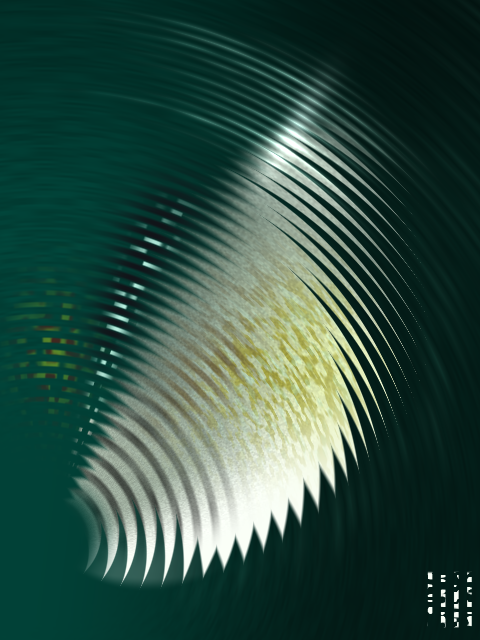
A Shadertoy shader for this background:

```glsl
// A glossy, ribbed shell of light fanning out over deep teal water.
// Polar coordinates around a low left pivot give concentric ribs; angular
// limits cut the fan, and stretched value noise adds glints and gold flecks.

const vec2 PIVOT = vec2(0.065, 0.154);
const vec3 TEAL = vec3(0.005, 0.255, 0.215);
const vec3 ABYSS = vec3(0.012, 0.108, 0.09);
const vec3 WHITE = vec3(0.98, 1.0, 0.97);
const vec3 SILVER = vec3(0.62, 0.68, 0.62);
const vec3 SLATE = vec3(0.38, 0.47, 0.43);
const vec3 LEMON = vec3(0.86, 0.91, 0.60);
const vec3 GOLD = vec3(0.62, 0.61, 0.20);
const vec3 UMBER = vec3(0.36, 0.30, 0.18);
const vec3 PLUM = vec3(0.075, 0.06, 0.085);
const vec3 ICE = vec3(0.72, 0.94, 0.88);

float hash(vec2 p) {
    vec3 q = fract(vec3(p.xyx) * 0.1031);
    q += dot(q, q.yzx + 33.33);
    return fract((q.x + q.y) * q.z);
}

float noise(vec2 p) {
    vec2 i = floor(p), f = fract(p);
    f = f * f * (3.0 - 2.0 * f);
    return mix(mix(hash(i), hash(i + vec2(1, 0)), f.x),
               mix(hash(i + vec2(0, 1)), hash(i + vec2(1, 1)), f.x), f.y);
}

float bell(float x, float width) {
    return exp(-x * x / (width * width));
}

// 0 on the crest of each rib, 1 in the groove between two ribs
float groove(float phase) {
    return abs(fract(phase + 0.5) - 0.5) * 2.0;
}

// Rib count up to radius r; ribs crowd together in the outer half
float ribPhase(float r) {
    float outer = max(r - 0.46, 0.0);
    return 34.0 * r + 0.2 + 20.0 * outer * outer / (outer + 0.04);
}

// Angular limits of the fan at radius r
float lowerLimit(float r) {
    return -0.83 + 2.7 * r - 1.2 * r * r + 0.2 * smoothstep(0.62, 0.8, r);
}

float upperLimit(float r) {
    return 1.22 - 1.2 * (r - 0.36) * (r - 0.36);
}

vec3 water(vec2 p, float r, float a) {
    float shade = smoothstep(0.08, 0.62, p.x + 0.12 * (0.5 - p.y));
    vec3 col = mix(TEAL, ABYSS, shade);
    col *= 1.0 - 0.3 * smoothstep(0.6, 1.0, p.y);
    float streak = noise(vec2(a * 16.0, r * 280.0)) - 0.5;
    return col * (1.0 + 0.2 * streak * smoothstep(0.1, 0.4, r));
}

// Surface colour; s runs from the bright lower rim (0) to the left rim (1)
vec3 shell(float r, float a, float s, float phase) {
    float gap = groove(phase);
    vec3 col = mix(WHITE, SILVER, smoothstep(0.18, 0.55, s));
    col = mix(col, SLATE, smoothstep(0.55, 0.95, s) * smoothstep(0.2, 0.32, r));
    col = mix(col, LEMON, 0.75 * bell(r - 0.52, 0.12) * bell(a - 0.55, 0.26));
    col = mix(col, vec3(0.80, 0.85, 0.80), 0.75 * smoothstep(0.58, 0.72, r));

    // Gold flecks stretched along the arcs, browner towards the left
    float fleck = 0.6 * noise(vec2(a * 20.0, r * 210.0)) + 0.4 * noise(vec2(a * 50.0, r * 330.0));
    float zone = bell(r - 0.46, 0.14) * bell(a - 0.64, 0.26);
    vec3 warm = mix(GOLD, UMBER, smoothstep(0.72, 0.95, a));
    col = mix(col, warm, 0.9 * smoothstep(0.38, 0.66, fleck) * zone);
    col = mix(col, ICE, 0.35 * smoothstep(0.55, 0.8, noise(vec2(a * 26.0 + 9.0, r * 240.0))) * zone);

    // Brown spears lying in the grooves
    float spear = smoothstep(0.35, 0.75, groove(phase * 1.4)) * (0.4 + 0.6 * noise(vec2(a * 9.0, phase * 1.4)));
    col = mix(col, UMBER, 0.95 * spear * bell(r - 0.36, 0.10) * bell(a - 0.80, 0.17));

    // Ribbed shading near the pivot
    float ribShade = smoothstep(0.35, 0.8, gap) * (0.5 + 0.7 * noise(vec2(a * 6.0, r * 90.0)));
    col *= 1.0 - 0.55 * ribShade * smoothstep(0.36, 0.22, r) * smoothstep(0.08, 0.3, s);
    float grain = noise(vec2(a * 150.0, r * 380.0)) - 0.5;
    return col * (1.0 + 0.16 * grain * smoothstep(0.1, 0.4, s));
}

void mainImage(out vec4 fragColor, in vec2 fragCoord) {
    vec2 p = fragCoord / iResolution.y;
    vec2 d = p - PIVOT;
    float r = length(d), a = atan(d.y, d.x);
    float phase = ribPhase(r);
    float gap = groove(phase), fine = groove(68.0 * r), glint = groove(54.0 * r);
    float lo = lowerLimit(r), hi = upperLimit(r);
    vec3 col = water(p, r, a);

    // Dark plum shadows along the left rim
    float rimBand = bell(a - hi - 0.03, 0.11) * smoothstep(0.24, 0.36, r) * smoothstep(0.68, 0.52, r);
    col = mix(col, PLUM, rimBand * (0.1 + 0.8 * smoothstep(0.2, 0.8, glint)));

    // Fan body: short teeth below, long blades at the right and lower left
    float outer = smoothstep(0.48, 0.64, r);
    float depth = 0.14 + 0.48 * outer + 0.75 * smoothstep(0.28, 0.14, r);
    depth = min(depth, max(1.04 - lo, 0.1)) * (0.82 + 0.3 * hash(vec2(floor(phase), 7.0)));
    float soft = 0.02 + 0.07 * depth;
    float cut = smoothstep(-soft, soft, a - lo - depth * pow(gap, 1.0 - 0.35 * outer));
    float inside = smoothstep(-soft, soft, a - lo);
    cut = mix(cut, inside, 0.2 * smoothstep(0.3, 0.16, r));
    float fade = mix(0.15, 0.07, smoothstep(0.5, 0.72, r));
    float top = 1.0 - smoothstep(hi - fade, hi + 0.03, a + 0.14 * glint * smoothstep(0.75, 0.5, r));
    float body = cut * top * smoothstep(0.06, 0.13, r) * smoothstep(0.84, 0.72, r);
    body *= 1.0 - 0.55 * smoothstep(0.58, 0.72, r) * smoothstep(0.97, 0.6, a);
    float s = clamp((a - lo) / (hi - lo), 0.0, 1.0);
    col = mix(col, shell(r, a, s, phase), body);

    // Icy dashes on the left rim, pinkish near the base
    float dash = smoothstep(0.5, 0.15, glint) * smoothstep(0.42, 0.68, noise(vec2(a * 34.0, floor(54.0 * r + 0.5) * 3.7)));
    float rim = bell(a - hi - 0.01, 0.05) * smoothstep(0.1, 0.2, r) * smoothstep(0.62, 0.48, r);
    col = mix(col, mix(vec3(0.95, 0.86, 0.82), ICE, smoothstep(0.17, 0.25, r)), dash * rim);

    // Thin feathers crossing the tip, and the glint on its ridge
    float featherId = hash(vec2(floor(68.0 * r + 0.5), 3.0));
    float feather = pow(1.0 - fine, 2.0) * smoothstep(0.66, 0.72, r) * smoothstep(0.88, 0.82, r);
    float spread = bell(a - 1.03, (a > 1.03 ? 0.2 : 0.14) * (0.6 + 0.7 * featherId));
    col += vec3(0.36, 0.45, 0.42) * feather * spread * (0.2 + 1.2 * noise(vec2(a * 14.0, r * 90.0)));
    col += 0.5 * bell(a - 1.02, 0.026) * bell(r - 0.755, 0.075) * (1.0 - 0.6 * fine);

    // Olive and rust echoes in the left water
    float echo = bell(p.x - 0.085, 0.05) * bell(p.y - 0.455, 0.085) * smoothstep(0.6, 0.2, glint);
    float speck = noise(vec2(a * 28.0, r * 70.0));
    vec3 echoHue = mix(vec3(0.36, 0.54, 0.16), vec3(0.26, 0.15, 0.12), smoothstep(0.3, 0.7, speck));
    col = mix(col, echoHue, echo * smoothstep(0.2, 0.65, noise(vec2(a * 24.0 + 5.0, floor(54.0 * r + 0.5) * 5.3))));

    // Faint ripples beyond the lower rim
    float ripple = (1.0 - gap) * bell(a - lo + 0.08, 0.14) * noise(vec2(a * 7.0, r * 50.0));
    col += vec3(0.04, 0.075, 0.065) * ripple * (1.0 - body) * smoothstep(0.15, 0.3, r);

    // Broken columns of pale specks in the corner
    float column = smoothstep(0.45, 0.25, groove((p.x - 0.672) / 0.0205));
    float corner = smoothstep(0.662, 0.666, p.x) * smoothstep(0.018, 0.022, p.y) * smoothstep(0.108, 0.103, p.y);
    col = mix(col, WHITE, column * corner * smoothstep(0.48, 0.62, noise(p * vec2(110.0, 260.0))));

    fragColor = vec4(clamp(col, 0.0, 1.0), 1.0);
}
```
